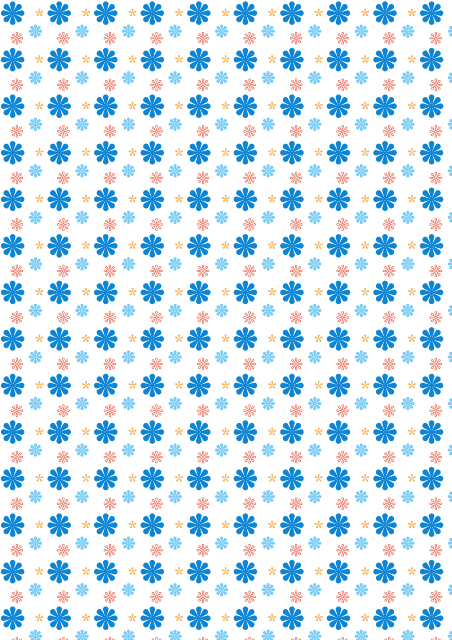
Give the GLSL for this pattern, as a WebGL 1 fragment shader.

```glsl
precision highp float;

uniform vec2 u_resolution;

const float TAU = 6.2831853;
const float ROWS = 13.75;

const vec3 PAPER = vec3(0.995, 1.0, 0.995);
const vec3 DEEP_BLUE = vec3(0.05, 0.52, 0.84);
const vec3 SKY_BLUE = vec3(0.48, 0.80, 0.97);
const vec3 CORAL = vec3(0.93, 0.45, 0.38);
const vec3 AMBER = vec3(0.96, 0.71, 0.37);

// Offset from the nearest repeat of a motif centred at c
vec2 cellOffset(vec2 p, vec2 c) {
  return fract(p - c + 0.5) - 0.5;
}

// Fold the plane into one sector with its petal along +x
vec2 foldPetals(vec2 p, float count) {
  float sector = TAU / count;
  float angle = mod(atan(p.x, p.y) + 0.5 * sector, sector) - 0.5 * sector;
  return length(p) * vec2(cos(angle), sin(angle));
}

// Tapered capsule from the inner end to a round tip at radius
float petal(vec2 p, float inner, float radius, float rootWidth, float tipWidth) {
  float span = radius - tipWidth - inner;
  float t = clamp((p.x - inner) / span, 0.0, 1.0);
  float d = length(p - vec2(inner + t * span, 0.0));
  return d - mix(rootWidth, tipWidth, t);
}

float flower(vec2 p, float count, float radius, float tipRatio) {
  vec2 q = foldPetals(p, count);
  float petals = petal(q, 0.0, radius, 0.03 * radius, tipRatio * radius);
  return min(petals, length(p) - 0.13 * radius);
}

float outlinedFlower(vec2 p, float count, float radius, float halfLine) {
  vec2 q = foldPetals(p, count);
  float petals = petal(q, 0.3 * radius, radius, 0.06 * radius, 0.2 * radius);
  float outline = abs(petals + halfLine) - halfLine;
  float heart = abs(length(p) - 0.16 * radius) - halfLine;
  return min(outline, heart);
}

vec3 paint(vec3 base, vec3 ink, float d, float pixel) {
  return mix(base, ink, smoothstep(0.6 * pixel, -0.6 * pixel, d));
}

void main() {
  // One unit is one repeat, with y measured down from the top edge
  vec2 p = vec2(gl_FragCoord.x, u_resolution.y - gl_FragCoord.y);
  p *= ROWS / u_resolution.y;
  float pixel = ROWS / u_resolution.y;

  vec2 anchor = vec2(0.272, 0.282);
  vec2 large = cellOffset(p, anchor);
  vec2 medium = cellOffset(p, anchor + vec2(0.49, 0.388));
  vec2 lined = cellOffset(p, anchor + vec2(0.09, 0.54));
  vec2 small = cellOffset(p, anchor + vec2(0.575, -0.01));
  small.y = -small.y;

  vec3 color = PAPER;
  color = paint(color, DEEP_BLUE, flower(large, 8.0, 0.252, 0.24), pixel);
  color = paint(color, SKY_BLUE, flower(medium, 8.0, 0.143, 0.24), pixel);
  color = paint(color, CORAL, outlinedFlower(lined, 8.0, 0.135, 0.008), pixel);
  color = paint(color, AMBER, flower(small, 5.0, 0.087, 0.24), pixel);

  gl_FragColor = vec4(color, 1.0);
}
```
